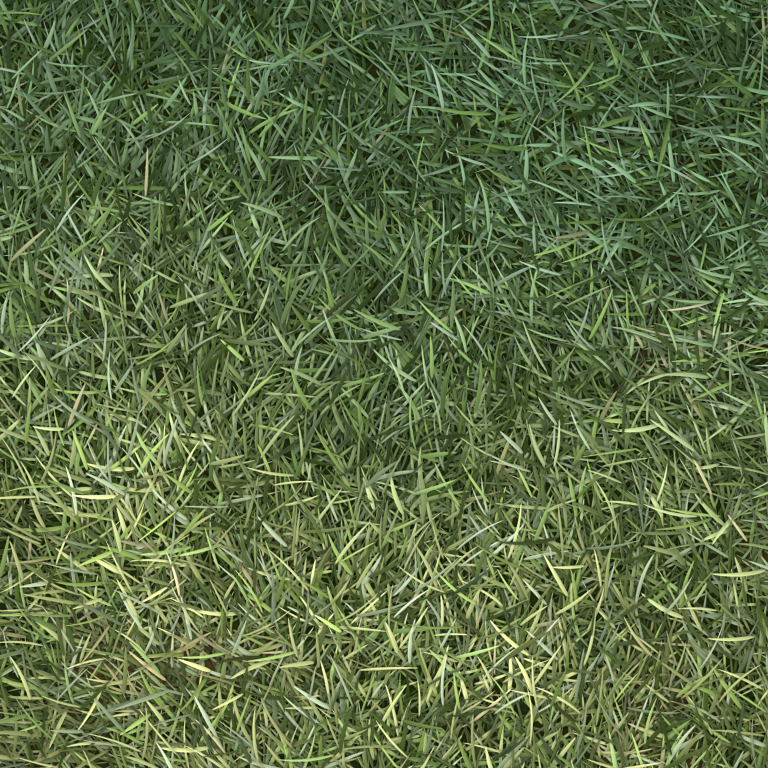
Write a Shadertoy shader that draws this texture.

```glsl
// A lawn seen from above: many layers of short curved grass blades, one blade
// per jittered grid cell, painted from deep shade up to the bright top blades.
// The light shifts from cool green at the top to warm, dry green at the bottom.

vec4 hash4(vec2 p) {
    return fract(sin(dot(p, vec2(127.1, 311.7)) + vec4(0.0, 1.7, 3.1, 4.9)) * 43758.5453);
}

float noise(vec2 p) {
    vec2 cell = floor(p), f = fract(p);
    f = f * f * (3.0 - 2.0 * f);
    float low = mix(hash4(cell).x, hash4(cell + vec2(1, 0)).x, f.x);
    float high = mix(hash4(cell + vec2(0, 1)).x, hash4(cell + vec2(1, 1)).x, f.x);
    return mix(low, high, f.y);
}

// Position in the blade's own frame: x along it, y across its bent midline
vec2 bladeFrame(vec2 p, float angle, float bend) {
    vec2 along = vec2(cos(angle), sin(angle));
    vec2 q = vec2(dot(p, along), dot(p, vec2(-along.y, along.x)));
    return vec2(q.x, q.y - bend * q.x * q.x);
}

void mainImage(out vec4 fragColor, in vec2 fragCoord) {
    vec2 uv = fragCoord / iResolution.y;
    float soft = max(0.0011, 0.6 / iResolution.y);

    // Broad fields: warmth of the light, uneven growth and dry bare patches
    float broad = noise(uv * 4.0 + 3.0);
    float warm = 1.0 - smoothstep(0.1, 1.0, uv.y + 0.2 * (broad - 0.5) + 0.2 * (uv.x - 0.5));
    float growth = mix(0.84, 1.12, warm) * (0.87 + 0.26 * noise(uv * 9.0));
    float dry = smoothstep(0.6, 0.9, noise(uv * 7.0 + 20.0)) * warm;

    vec3 shade = vec3(0.09, 0.15, 0.03);
    vec3 sunlit = mix(vec3(0.54, 0.71, 0.53), vec3(0.73, 0.77, 0.50), warm);
    vec3 color = mix(shade, vec3(0.30, 0.24, 0.14), 0.2 + 0.7 * dry);

    const float LAYERS = 24.0;
    const float CELL = 0.044;
    for (float layer = 0.0; layer < LAYERS; layer++) {
        float depth = layer / (LAYERS - 1.0);
        vec2 shift = hash4(vec2(layer, 7.0)).xy;
        vec2 grid = uv / CELL + shift;
        vec2 home = floor(grid);

        for (int k = 0; k < 9; k++) {
            vec2 cell = home + vec2(k % 3 - 1, k / 3 - 1);
            vec4 place = hash4(cell + layer * 17.3);
            vec4 look = hash4(cell + layer * 17.3 + 51.7);
            vec2 center = (cell + place.xy - shift) * CELL;

            // Leaning drifts across the lawn, with a wide spread per blade
            float lean = 2.0 + 0.7 * sin(center.x * 5.0 + center.y * 3.0 + 1.2);
            float angle = lean + (place.z + place.w - 1.0) * 2.0;
            float halfLength = CELL * mix(0.5, 0.94, look.x);
            vec2 q = bladeFrame(uv - center, angle, (look.y - 0.5) * 7.0);
            float u = q.x / halfLength;

            // Tapered outline
            float width = mix(0.0015, 0.0034, look.z * look.z);
            width *= sqrt(max(0.0, 1.0 - u * u)) * (0.9 - 0.35 * u);
            float ends = 1.0 - smoothstep(0.85, 1.0, abs(u));
            float mask = ends * (1.0 - smoothstep(width - soft, width + soft, abs(q.y)));

            // Contact shadow on the layers beneath
            float shadow = ends * (1.0 - smoothstep(0.0, 0.0065, abs(q.y)));
            color *= 1.0 - 0.18 * shadow;

            // Blade tone: random light, paler side, dimmer root
            float side = clamp(q.y / (width + 0.0005), -1.0, 1.0);
            float tone = (0.23 + 1.02 * look.w) * mix(0.64, 1.08, depth) * growth;
            tone *= (1.0 + 0.14 * side) * (0.96 + 0.14 * u);
            vec3 tint = mix(sunlit, vec3(0.62, 0.71, 0.64), 0.6 * step(0.68, place.x));
            tint = mix(tint, vec3(0.54, 0.70, 0.30), 0.6 * step(place.y, 0.28));
            float straw = step(0.985 - 0.15 * dry, fract(look.x * 7.0 + look.z));
            tint = mix(tint, vec3(0.78, 0.70, 0.53), 0.6 * straw);
            color = mix(color, mix(shade, tint, tone), mask);
        }
    }
    fragColor = vec4(clamp(color, 0.0, 1.0), 1.0);
}
```
